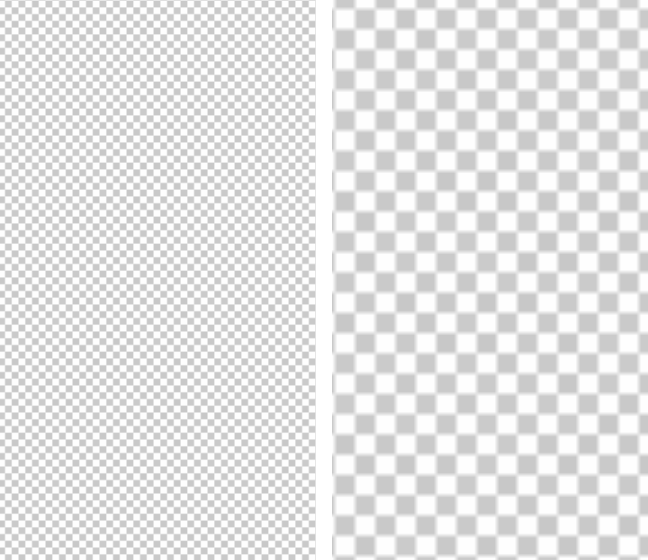
Left, the full canvas; right, a detail of the centre.
Write a Shadertoy shader that draws this pattern.

```glsl
#define CELLS_ACROSS 46.8
#define GRID_OFFSET vec2(0.742, 0.09)
#define EDGE_SOFTNESS 0.12
#define LIGHT_COLOR vec3(0.995)
#define DARK_COLOR vec3(0.79)
#define TONE_VARIATION 0.012

float hash21(vec2 p) {
    vec3 q = fract(vec3(p.xyx) * 0.1031);
    q += dot(q, q.yzx + 33.33);
    return fract((q.x + q.y) * q.z);
}

// Signed distance to the nearest cell edge, positive in even cells
vec2 cellEdgeDistance(vec2 p) {
    return 0.5 - abs(mod(p + 0.5, 2.0) - 1.0);
}

void mainImage(out vec4 fragColor, in vec2 fragCoord) {
    // Square cells, counted from the upper left
    float pixelSize = CELLS_ACROSS / iResolution.x;
    vec2 fromTop = vec2(fragCoord.x, iResolution.y - fragCoord.y);
    vec2 grid = fromTop * pixelSize - GRID_OFFSET;

    // Checker with soft edges: equal parities are dark
    float halfWidth = max(EDGE_SOFTNESS, 0.5 * pixelSize);
    vec2 parity = clamp(cellEdgeDistance(grid) / halfWidth, -1.0, 1.0);
    float darkness = 0.5 + 0.5 * parity.x * parity.y;

    // Slight tone drift between dark cells
    float drift = (hash21(floor(grid) + 2.0) - 0.5) * TONE_VARIATION;
    vec3 color = mix(LIGHT_COLOR, DARK_COLOR + drift, darkness);

    fragColor = vec4(color, 1.0);
}
```
